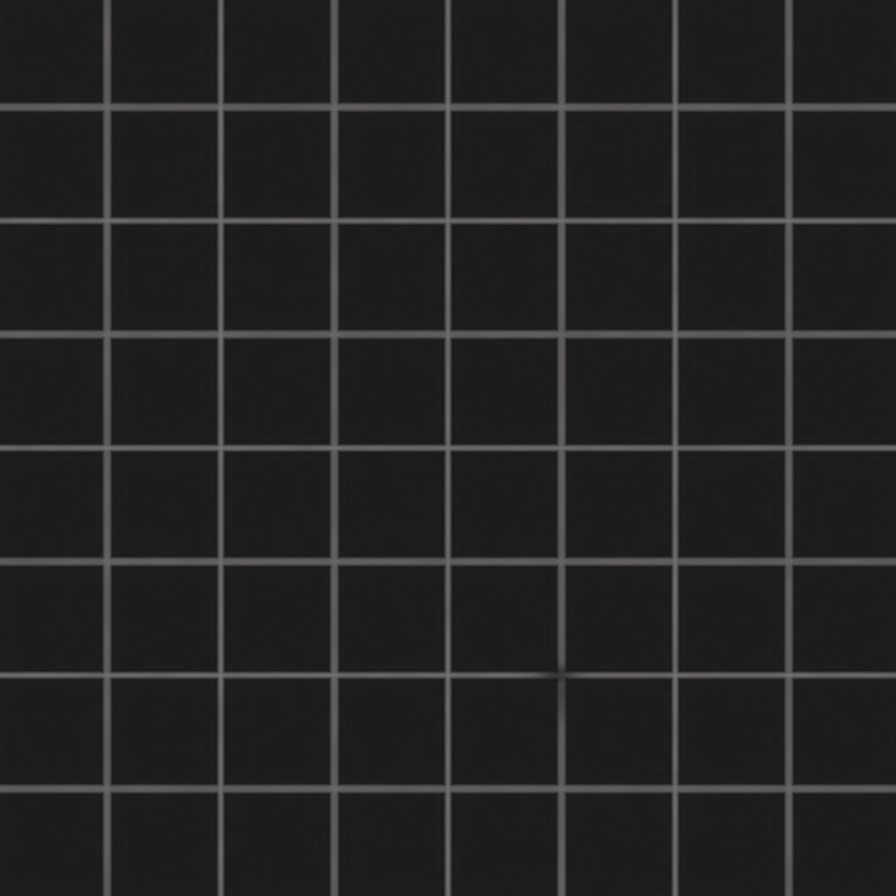
This pattern is drawn by a Shadertoy shader. Its source:

```glsl
// Pale grey square grid on a near-black ground, centred on the canvas.
// Soft line profiles alternate between crisp and broad; value noise fades
// the lines, one crossing is worn, and faint ripples flank every line.

const float PITCH = 0.1268;             // spacing of lines, in canvas units
const float CRISP_HALF = 0.0031;        // half widths at mid intensity
const float BROAD_HALF = 0.0042;
const float EDGE_SOFT = 0.0026;         // half width of the edge ramp
const float CRISP_GAIN = 1.08;
const float BROAD_GAIN = 0.92;
const float LINE_WEAR = 0.12;           // fading along each line
const float RIPPLE = 0.007;             // strength of the flanking ripples
const float RIPPLE_PERIOD = 0.0105;
const float RIPPLE_REACH = 0.018;
const float GRAIN = 0.006;
const vec2 WORN_CELL = vec2(1.0, -2.0); // worn crossing, in grid steps
const vec3 GROUND = vec3(0.110, 0.110, 0.108);
const vec3 LINE = vec3(0.385, 0.382, 0.375);

float hash(vec2 p) {
    vec3 q = fract(vec3(p.xyx) * 0.1031);
    q += dot(q, q.yzx + 33.33);
    return fract((q.x + q.y) * q.z);
}

float valueNoise(vec2 p) {
    vec2 i = floor(p);
    vec2 f = fract(p);
    f = f * f * (3.0 - 2.0 * f);
    float low = mix(hash(i), hash(i + vec2(1.0, 0.0)), f.x);
    float high = mix(hash(i + vec2(0.0, 1.0)), hash(i + vec2(1.0, 1.0)), f.x);
    return mix(low, high, f.y);
}

// Returns line intensity in x and ripple brightness in y.
vec2 gridLine(float across, float along, float seed, float pixel) {
    float index = floor(across / PITCH + 0.5);
    float d = abs(across - index * PITCH);
    float broad = mod(index, 2.0);
    float halfWidth = mix(CRISP_HALF, BROAD_HALF, broad);
    float soft = max(EDGE_SOFT, 0.75 * pixel);
    float profile = 1.0 - smoothstep(halfWidth - soft, halfWidth + soft, d);

    float fade = valueNoise(vec2(along * 38.0 + 50.0, index * 7.0 + seed));
    float gain = mix(CRISP_GAIN, BROAD_GAIN, broad);
    gain *= 1.0 + LINE_WEAR * (fade - 0.5);

    float ripple = cos(6.28318 * d / RIPPLE_PERIOD) * exp(-d / RIPPLE_REACH);
    return vec2(profile * gain, ripple * (1.0 - profile));
}

// Darkening around the worn crossing, trailing left and downward.
float wornSpot(vec2 p) {
    vec2 q = p - WORN_CELL * PITCH;
    float leftward = exp(-pow((q.x + 0.004) / 0.021, 2.0) - pow(q.y / 0.012, 2.0));
    float downward = exp(-pow(q.x / 0.012, 2.0) - pow((q.y + 0.018) / 0.030, 2.0));
    return max(0.65 * leftward, 0.38 * downward);
}

void mainImage(out vec4 fragColor, in vec2 fragCoord) {
    float pixel = 1.0 / min(iResolution.x, iResolution.y);
    vec2 p = (fragCoord - 0.5 * iResolution.xy) * pixel;

    // Vertical and horizontal rules
    vec2 vertical = gridLine(p.x, p.y, 100.0, pixel);
    vec2 horizontal = gridLine(p.y, p.x, 200.0, pixel);
    float ink = max(vertical.x, horizontal.x);
    ink += 0.12 * min(vertical.x, horizontal.x);
    ink *= 1.0 - wornSpot(p);

    // Ground with ripples and a faint mottled tint
    float grain = valueNoise(p * 90.0 + 300.0) - 0.5;
    vec3 color = GROUND + GRAIN * grain;
    color += RIPPLE * (vertical.y + horizontal.y);
    color.b -= 0.004 * valueNoise(p * 12.0 + 400.0);

    fragColor = vec4(mix(color, LINE, ink), 1.0);
}
```
